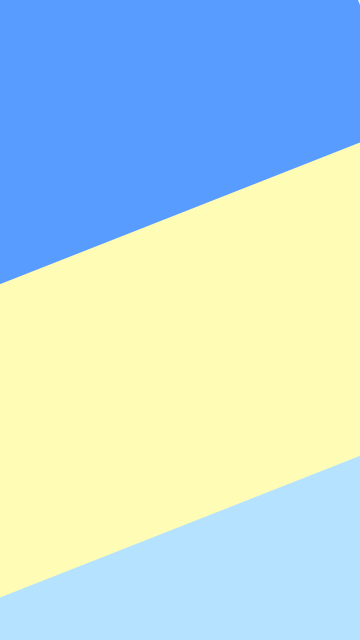
Give the GLSL for this background, as a WebGL 2 fragment shader.

```glsl
#version 300 es
precision highp float;

uniform vec2 u_resolution;
out vec4 fragColor;

const vec3 CREAM = vec3(1.0, 0.99, 0.71);
const vec3 BLUE = vec3(0.35, 0.61, 1.0);
const vec3 SKY = vec3(0.71, 0.89, 1.0);
const vec3 PALE = vec3(0.93, 0.96, 1.0);

const float SLOPE = 0.3935;

// Signed distance to the line through a point, positive along the normal
float lineDistance(vec2 p, vec2 point, vec2 normal) {
    return dot(p - point, normal);
}

// Coverage of the positive side, smoothed over one pixel
float coverage(float dist, float pixel) {
    return clamp(dist / pixel + 0.5, 0.0, 1.0);
}

void main() {
    // Canvas height is one unit
    float pixel = 1.0 / u_resolution.y;
    vec2 p = gl_FragCoord.xy * pixel;
    float width = u_resolution.x * pixel;

    vec2 along = normalize(vec2(1.0, SLOPE));
    vec2 across = vec2(-along.y, along.x);

    // Slanted bands, from the bottom up
    float lowerEdge = lineDistance(p, vec2(0.0, 0.0664), across);
    float upperEdge = lineDistance(p, vec2(0.0, 0.556), across);
    vec3 color = mix(SKY, CREAM, coverage(lowerEdge, pixel));
    color = mix(color, BLUE, coverage(upperEdge, pixel));

    // Square end of the blue band, clipping the top right corner
    float bandEnd = lineDistance(p, vec2(width - 0.0031, 1.0), along);
    color = mix(color, PALE, coverage(bandEnd, pixel) * coverage(upperEdge, pixel));

    fragColor = vec4(color, 1.0);
}
```
